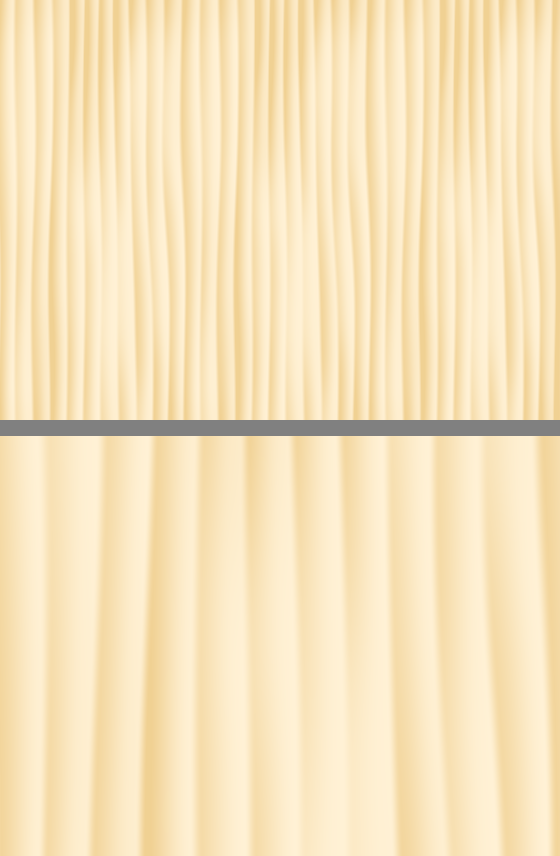
Top, the full canvas; bottom, a detail of the centre.
Write a Shadertoy shader that draws this background.

```glsl
// Cream curtain of soft vertical folds: a swatch of eleven folds repeats three times across.
// Each fold is a one-sided ramp, dark at its crease and pale at its ridge; smooth periodic
// warps bend the creases, and noise along and across the folds varies their shadow.

const float TAU = 6.2831853;
const float FOLDS = 11.0;

float hash(vec2 p) {
    vec3 q = fract(vec3(p.xyx) * 0.1031);
    q += dot(q, q.yzx + 33.33);
    return fract((q.x + q.y) * q.z);
}

// Smooth noise running down one column
float columnNoise(float column, float y) {
    float cell = floor(y);
    float blend = smoothstep(0.0, 1.0, y - cell);
    return mix(hash(vec2(column, cell)), hash(vec2(column, cell + 1.0)), blend);
}

// Broad smooth noise that wraps with the swatch
float broadNoise(float u, float y) {
    float x = u * 6.0;
    float cell = floor(x);
    float blend = smoothstep(0.0, 1.0, x - cell);
    return mix(columnNoise(mod(cell, 6.0) + 41.0, y),
               columnNoise(mod(cell + 1.0, 6.0) + 41.0, y), blend);
}

// Bends the swatch coordinate: uneven widths above, a gentle sway below
float bend(float u, float down) {
    float spread = 0.0205 * (1.0 - cos(TAU * (u - 0.02)));
    float sway = 0.010 + 0.026 * cos(TAU * u);
    float wobble = 0.006 * sin(TAU * (1.3 * down + 2.0 * u));
    return u - spread - sway * smoothstep(0.3, 0.75, down) - wobble;
}

void mainImage(out vec4 fragColor, in vec2 fragCoord) {
    vec2 uv = fragCoord / iResolution.xy;
    float down = 1.0 - uv.y;
    float u = uv.x * 3.024 - 0.776;

    // Fold number within the swatch, and position across the fold
    float s = bend(u, down) * FOLDS;
    float fold = mod(floor(s), FOLDS);
    float across = fract(s);

    // Shadow depth: patchy along each fold, weak in a broad slanted band of light
    float patches = columnNoise(fold + 3.0, down * 3.2 + 5.0 * hash(vec2(fold, 7.0)));
    patches = smoothstep(0.08, 0.92, patches);
    float broad = smoothstep(0.15, 0.85, broadNoise(u, down * 2.6 + 0.4));
    float band = 0.5 + 0.5 * cos(TAU * (u + 0.05 + 0.34 * (down - 0.28)));
    float light = band * band * smoothstep(0.05, 0.25, down);
    float depth = 0.62 + 0.52 * patches + 0.32 * broad - 0.34 * light;

    // Soft crease on the left, fading to a pale ridge on the right
    float crease = smoothstep(0.0, 0.24, across);
    float fade = 1.0 - smoothstep(0.1, mix(0.82, 1.0, patches), across);
    float shade = depth * crease * mix(fade, 1.0 - across, 0.35);

    // Broad tan patches across the cloth, and a little along the hems
    float hem = smoothstep(0.12, 0.0, down) + 0.5 * smoothstep(0.92, 1.0, down);
    shade += 0.26 * broad * (1.0 - light);
    shade += 0.12 * hem * (0.5 + 0.5 * cos(TAU * (u - 0.27)));

    // Shadow gathers at the far right side
    shade += 0.3 * smoothstep(0.972, 0.995, uv.x) * smoothstep(0.25, 0.6, down);

    vec3 cream = vec3(1.0, 0.945, 0.835);
    vec3 tan_ = vec3(0.95, 0.835, 0.61);
    fragColor = vec4(mix(cream, tan_, min(shade, 1.15)), 1.0);
}
```
